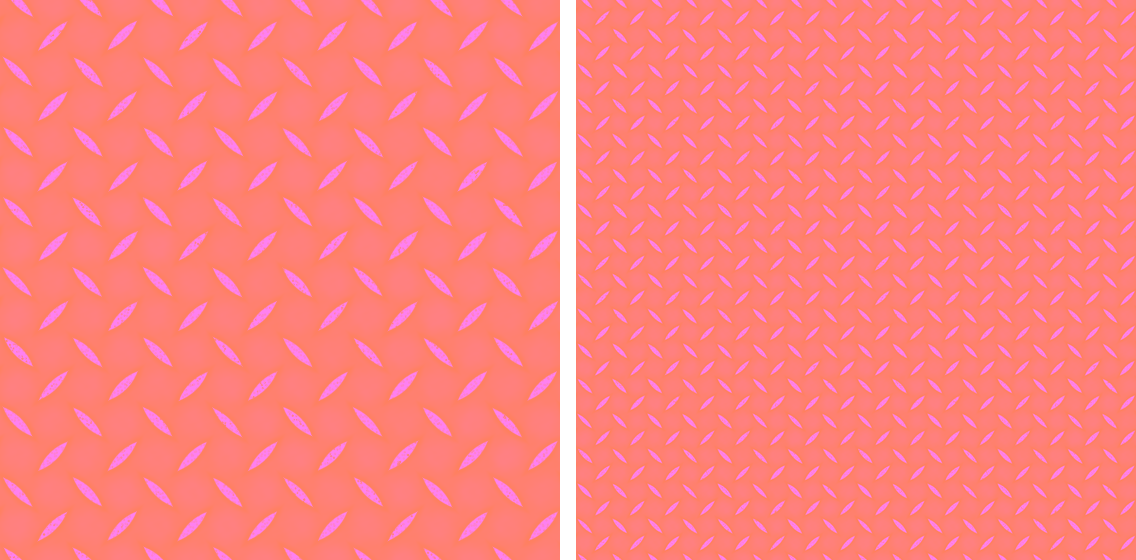
Left: one tile. Right: repeated 2 by 2.
Give the GLSL for this texture, as a WebGL 2 fragment shader.

```glsl
#version 300 es
precision highp float;
// Tread plate: 8 by 8 repeats, each with two pointed lozenges leaning opposite ways.
// Lozenges are circle intersections with cellular wear; the plate between them
// carries soft square-set patches, a dark rim round each lozenge and sine mottling.
uniform vec2 u_resolution;
out vec4 fragColor;

const float TAU = 6.2831853;
const float REPEATS = 8.0;

float hash(vec2 p) {
  return fract(sin(dot(p, vec2(127.1, 311.7))) * 4375.85);
}

// Distance to the nearest scattered point, wrapping after n cells
float cellular(vec2 uv, float n) {
  vec2 p = uv * n, cell = floor(p);
  float nearest = 2.0;
  for (int y = -1; y <= 1; y++)
    for (int x = -1; x <= 1; x++) {
      vec2 c = cell + vec2(x, y), id = mod(c, n);
      vec2 point = c + vec2(hash(id), hash(id + 37.3));
      nearest = min(nearest, length(point - p));
    }
  return nearest;
}

// Layered sines with whole frequencies, about -1 to 1
float mottle(vec2 uv, float f) {
  vec2 a = uv * TAU * f;
  float s = sin(a.x + 2.0 * sin(a.y)) + sin(a.y * 2.0 - a.x + 1.3 * sin(a.x * 3.0));
  return 0.5 * s;
}

// Pointed lens along x, negative inside
float lens(vec2 q, float halfLength, float halfWidth) {
  float r = (halfLength * halfLength + halfWidth * halfWidth) / (2.0 * halfWidth);
  return length(vec2(q.x, abs(q.y) + r - halfWidth)) - r;
}

void main() {
  vec2 uv = gl_FragCoord.xy / u_resolution;
  vec2 p = uv * REPEATS;
  float soft = max(0.012, 0.7 * REPEATS / u_resolution.y);

  float d = 1.0, patches = 0.0, wearAmount = 0.0;
  for (int i = 0; i < 2; i++) {
    float side = float(i);
    vec2 local = p - vec2(0.255 + 0.5 * side, 0.97 - 0.485 * side);

    // Lozenge, slightly varied in place and width
    vec2 id = mod(floor(local + 0.5), REPEATS) + 19.0 * side;
    vec2 f = fract(local + 0.5) - 0.5;
    f += 0.02 * (vec2(hash(id + 3.1), hash(id + 5.7)) - 0.5);
    vec2 axis = vec2(1.0, 2.0 * side - 1.0) * 0.70711;
    vec2 q = vec2(dot(f, axis), dot(f, vec2(-axis.y, axis.x)));
    float lozenge = lens(q, 0.29, 0.056 + 0.01 * hash(id + 8.3));
    if (lozenge < d) {
      d = lozenge;
      wearAmount = hash(id + 11.9);
    }

    // Paler patch halfway to the next lozenge in the row
    vec2 between = local + vec2(0.5, 0.0);
    vec2 patchId = mod(floor(between + 0.5), REPEATS) + 53.0 * side;
    vec2 g = fract(between + 0.5) - 0.5;
    float strength = 0.65 + 0.35 * hash(patchId);
    patches += strength * smoothstep(0.34, 0.08, length(g));
  }

  // Plate
  float blue = 0.437 + 0.065 * patches;
  blue += 0.012 * mottle(uv, 5.0) + 0.006 * mottle(uv.yx, 17.0);
  blue -= 0.055 * smoothstep(0.1, 0.01, d);

  // Raised metal, flecked and in places worn through
  float fleck = smoothstep(0.5, 0.15, cellular(uv, 160.0));
  float blot = smoothstep(0.1, 0.8, mottle(uv + 0.13, 29.0));
  float wear = fleck * (0.25 + 0.75 * blot * wearAmount);
  float metal = mix(0.94, 0.48, wear);
  blue = mix(blue, metal, smoothstep(soft, -soft, d));

  fragColor = vec4(1.0, 0.5, blue, 1.0);
}
```
